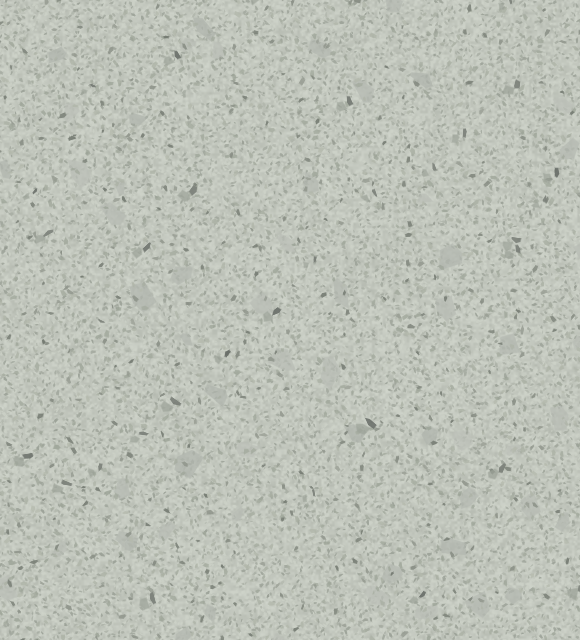
Reproduce this texture procedurally as a Shadertoy shader.

```glsl
// Pale grey-green terrazzo: fine speckle, ghostly large chips and small dark slivers.

float hash(vec2 p) {
    return fract(sin(dot(p, vec2(127.1, 311.7))) * 43758.5453);
}

float valueNoise(vec2 p) {
    vec2 i = floor(p), f = fract(p);
    f = f * f * (3.0 - 2.0 * f);
    return mix(mix(hash(i), hash(i + vec2(1, 0)), f.x),
               mix(hash(i + vec2(0, 1)), hash(i + vec2(1, 1)), f.x), f.y);
}

// Irregular five-sided stone: half planes at jittered distances
float stoneDistance(vec2 q, float radius, vec2 id) {
    float d = -1.0;
    for (int k = 0; k < 5; k++) {
        float side = float(k);
        float angle = 1.2566 * (side + 0.6 * hash(id + side * 3.7));
        float reach = radius * (0.55 + 0.6 * hash(id + side * 5.3 + 9.0));
        d = max(d, dot(q, vec2(cos(angle), sin(angle))) - reach);
    }
    return d;
}

// Scattered stones, one per grid cell at most: x = coverage, y = random tone
vec2 chips(vec2 p, float cells, float density, float radius, float stretch, float seed) {
    vec2 g = p * cells, result = vec2(0);
    float blur = 0.7 * cells / iResolution.y + 0.0005 * cells;
    for (int y = -1; y <= 1; y++)
    for (int x = -1; x <= 1; x++) {
        vec2 cell = floor(g) + vec2(x, y);
        vec2 id = cell + seed * 17.3;
        if (hash(id) > density) continue;
        vec2 q = g - cell - vec2(hash(id + 31.7), hash(id + 57.1));
        float a = 6.2832 * hash(id + 73.9);
        q = mat2(cos(a), sin(a), -sin(a), cos(a)) * q;
        q.y *= stretch;
        float size = radius * (0.65 + 0.6 * hash(id + 91.3));
        float cover = 1.0 - smoothstep(-blur, blur, stoneDistance(q, size, id));
        if (cover > result.x) result = vec2(cover, hash(id + 11.9));
    }
    return result;
}

void mainImage(out vec4 fragColor, in vec2 fragCoord) {
    vec2 p = fragCoord / iResolution.y;

    // Cloudy, finely grained binder
    float grain = 0.75 * valueNoise(p * 240.0) + 0.25 * valueNoise(p * 110.0 + 40.0);
    vec3 color = vec3(0.762, 0.781, 0.744) + 0.105 * (grain - 0.5);
    color += 0.012 * (valueNoise(p * 14.0) - 0.5);

    // Fine pale and grey flecks
    vec2 c = chips(p, 115.0, 0.6, 0.36, 1.6, 2.0);
    color = mix(color, vec3(0.805, 0.825, 0.785), 0.75 * c.x);
    c = chips(p, 115.0, 0.62, 0.38, 1.8, 3.0);
    color = mix(color, mix(vec3(0.59, 0.615, 0.575), vec3(0.71, 0.73, 0.69), c.y), 0.85 * c.x);

    // Large translucent chips
    c = chips(p, 13.0, 0.32, 0.26, 1.5, 1.0);
    color = mix(color, mix(vec3(0.68, 0.70, 0.67), vec3(0.74, 0.755, 0.725), c.y), 0.7 * c.x);

    // Mid-sized greenish grains
    c = chips(p, 56.0, 0.55, 0.26, 1.7, 4.0);
    color = mix(color, mix(vec3(0.60, 0.63, 0.58), vec3(0.71, 0.73, 0.68), c.y), 0.75 * c.x);

    // Small dark slivers
    c = chips(p, 42.0, 0.3, 0.20, 1.9, 5.0);
    color = mix(color, mix(vec3(0.43, 0.455, 0.42), vec3(0.62, 0.64, 0.60), c.y), 0.85 * c.x);

    // Long dark chips, each beside a rounder grey stone
    c = chips(p + vec2(0.014, 0.009), 13.0, 0.17, 0.11, 1.1, 6.0);
    color = mix(color, vec3(0.61, 0.635, 0.595), 0.7 * c.x);
    c = chips(p, 13.0, 0.17, 0.115, 2.2, 6.0);
    color = mix(color, mix(vec3(0.40, 0.42, 0.40), vec3(0.50, 0.52, 0.49), c.y), 0.9 * c.x);

    fragColor = vec4(color, 1.0);
}
```
